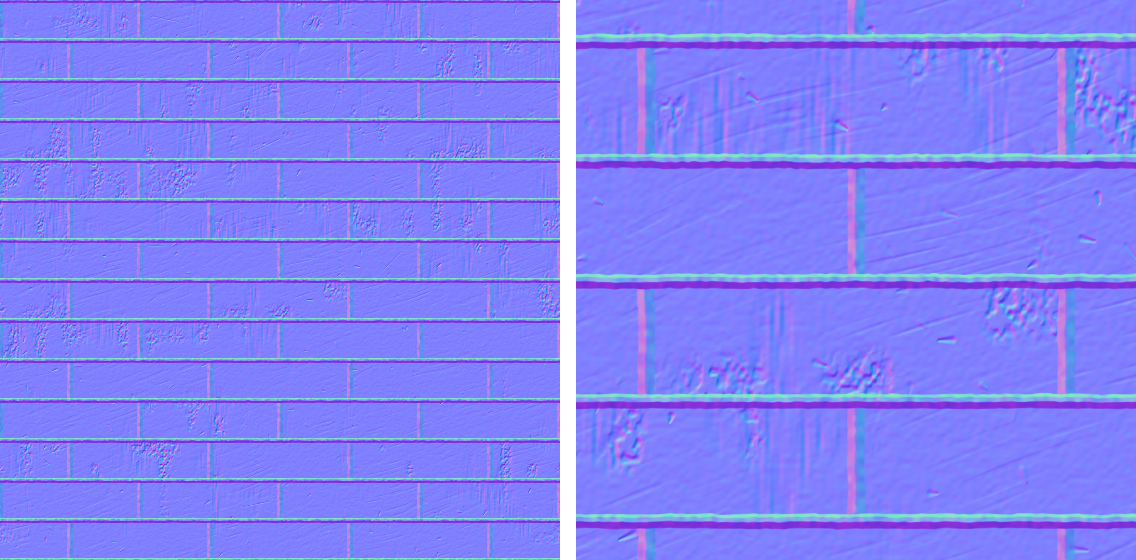
Left: the whole. Right: its middle third, enlarged.
A Shadertoy shader for this texture map:

```glsl
float hash(vec2 p) {
    vec3 q = fract(vec3(p.xyx) * vec3(0.1031, 0.1030, 0.0973));
    q += dot(q, q.yzx + 33.33);
    return fract((q.x + q.y) * q.z);
}

// Value noise whose lattice wraps after the given period
float noise(vec2 p, vec2 period) {
    vec2 i = floor(p), f = fract(p);
    f = f * f * (3.0 - 2.0 * f);
    vec2 a = mod(i, period), b = mod(i + 1.0, period);
    return mix(mix(hash(a), hash(vec2(b.x, a.y)), f.x),
               mix(hash(vec2(a.x, b.y)), hash(b), f.x), f.y);
}

float tiled(vec2 uv, vec2 count) {
    return noise(uv * count, count);
}

// Scattered tapered strokes, one candidate per wrapped grid cell
float strokes(vec2 uv, float grid, float chance, float halfLength, float width) {
    vec2 cell = floor(uv * grid);
    float sum = 0.0;
    for (int y = -1; y <= 1; y++)
    for (int x = -1; x <= 1; x++) {
        vec2 c = cell + vec2(x, y);
        vec2 id = mod(c, grid) + grid;
        if (hash(id + 3.7) > chance) continue;
        vec2 d = uv - (c + vec2(hash(id + 11.3), hash(id + 27.1))) / grid;
        float angle = 3.14159 * hash(id + 41.9);
        vec2 along = vec2(cos(angle), sin(angle));
        float size = halfLength * mix(0.1, 1.0, hash(id + 58.3));
        float t = clamp(dot(d, along), -size, size);
        float taper = width * (0.75 + 0.4 * t / size);
        float depth = hash(id + 73.1) * 1.6 - 0.6;
        sum += depth * (1.0 - smoothstep(0.0, taper, length(d - along * t)));
    }
    return sum;
}

// Painted face relief in canvas units
float faceHeight(vec2 uv, float wear) {
    float h = 0.00022 * tiled(uv, vec2(290.0, 330.0));
    h += 0.00016 * tiled(uv, vec2(130.0, 190.0));

    // Curved brush hairlines
    float bend = 7.0 * tiled(uv, vec2(7.0, 9.0));
    float hair = noise(vec2(24.0 * uv.x, 288.0 * uv.y - 96.0 * uv.x + bend), vec2(24.0, 96.0));
    h += 0.00034 * smoothstep(0.6, 0.95, hair) * tiled(uv, vec2(17.0, 21.0));

    // Fine vertical drips
    float dripArea = smoothstep(0.6, 1.0, tiled(uv, vec2(31.0, 17.0)) + wear);
    float drip = tiled(uv, vec2(330.0, 44.0)) * (0.4 + tiled(uv, vec2(150.0, 60.0)));
    h += 0.0013 * dripArea * drip;

    // Flaked patches
    float flakeArea = smoothstep(0.72, 1.1, tiled(uv, vec2(41.0, 25.0)) + 1.3 * wear);
    float flakes = 0.5 * tiled(uv, vec2(270.0, 150.0)) + 0.5 * tiled(uv, vec2(370.0, 290.0));
    h += 0.0017 * flakeArea * smoothstep(0.35, 0.75, flakes);

    // Chips and long scratches
    h += 0.0012 * strokes(uv, 34.0, 0.36, 0.0048, 0.0025);
    h += 0.0005 * strokes(uv, 10.0, 0.4, 0.035, 0.0015);
    return h;
}

float band(float x, float from, float to, float soft) {
    return smoothstep(from - soft, from + soft, x) - smoothstep(to - soft, to + soft, x);
}

void mainImage(out vec4 fragColor, in vec2 fragCoord) {
    vec2 uv = fragCoord / iResolution.xy;
    float soft = max(0.0006, 0.5 / iResolution.y);

    // Brick layout with ragged edges
    vec2 ragged = uv + 0.0008 * (vec2(tiled(uv, vec2(60.0, 90.0)),
                                      tiled(uv + 0.5, vec2(90.0, 60.0))) - 0.5)
                     + 0.0007 * (vec2(tiled(uv, vec2(240.0, 280.0)),
                                      tiled(uv + 0.5, vec2(280.0, 240.0))) - 0.5);
    float row = floor(ragged.y * 14.0);
    float column = ragged.x * 4.0 + 0.5 * (1.0 - mod(row, 2.0));
    float bed = (fract(ragged.y * 14.0 + 0.5) - 0.5) / 14.0;
    float head = (fract(column + 0.5) - 0.5) / 4.0;
    float wear = 0.36 * hash(vec2(mod(floor(column), 4.0), mod(row, 14.0)) + 5.0) - 0.18;

    // Face slopes; green points down the canvas
    vec2 e = vec2(0.0008, 0.0);
    vec2 tilt = vec2(faceHeight(uv - e.xy, wear) - faceHeight(uv + e.xy, wear),
                     faceHeight(uv + e.yx, wear) - faceHeight(uv - e.yx, wear)) / (2.0 * e.x);
    float inBed = band(bed, -0.0050, 0.0034, soft);
    float inHead = band(head, -0.0050, 0.0052, soft) * (1.0 - inBed);
    float joint = max(inBed, inHead);
    tilt *= 1.0 - 0.7 * joint;

    // Recessed mortar joints
    float grit = tiled(uv, vec2(250.0, 220.0));
    float coarse = tiled(uv, vec2(310.0, 270.0));
    tilt.y += (0.75 + 0.5 * grit) * (1.2 * band(bed, 0.0017, 0.0034, soft)
            + 0.32 * band(bed, -0.0011, 0.0017, soft)
            - 0.8 * band(bed, -0.0050, -0.0011, soft));
    tilt.x += (1.0 - inBed) * (0.8 + 0.4 * grit)
            * (0.62 * band(head, -0.0050, -0.0006, soft)
            - 0.32 * band(head, 0.0004, 0.0052, soft));
    tilt.y += 0.13 * (1.0 - inBed) * band(head, 0.0004, 0.0052, soft);
    tilt += (0.4 * inBed + 0.3 * inHead) * (vec2(coarse, grit) - 0.5);

    // Mortar sits slightly darker in blue
    vec3 normal = normalize(vec3(tilt, 1.0));
    vec3 color = 0.5 + 0.5 * normal;
    color.b -= 0.005 + 0.035 * joint;
    fragColor = vec4(color, 1.0);
}
```
